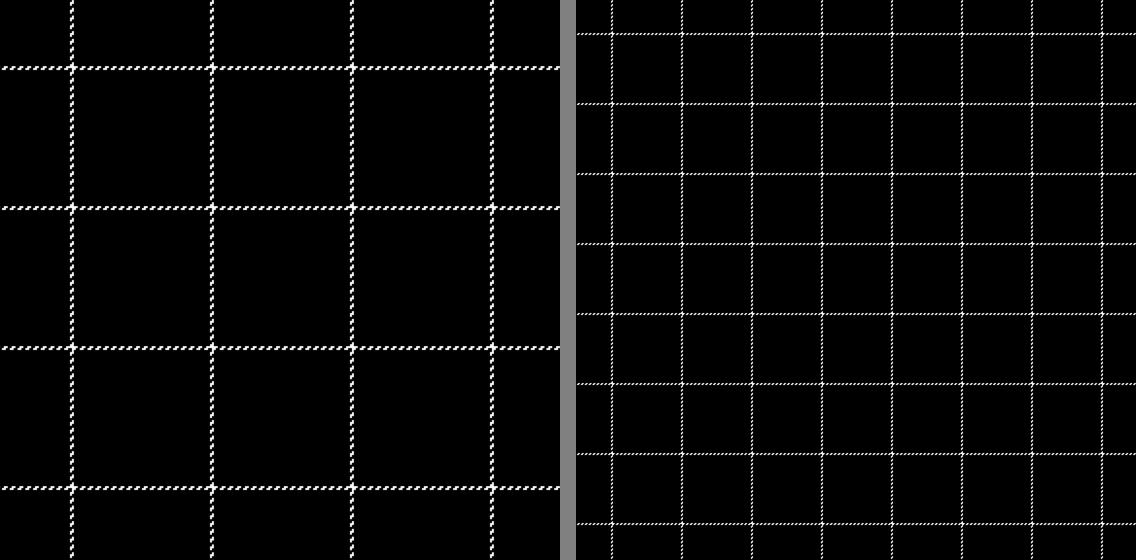
Left, the tile; right, the same tile 2 across and 2 down.
This pattern is drawn by a three.js fragment shader. Its source:

```glsl
varying vec2 vUv;

const float REPEATS = 4.0;        // grid cells across and down
const float CELL_STEPS = 72.0;    // fine steps along one cell
const float LINE_START = 36.0;    // step at which a line begins in its cell
const float LINE_STEPS = 2.0;     // line width in steps
const float DASH_PERIOD = 4.0;    // steps from one dash to the next
const float DASH_STEPS = 2.0;     // lit steps in each period
const float DASH_PHASE = 1.0;     // offset of the first dash
const float EDGE_SOFTNESS = 0.4;  // half width of an edge ramp, in steps
const vec3 GROUND_COLOR = vec3(0.0);
const vec3 THREAD_COLOR = vec3(0.985);

// Two rows of dashes, the second shifted by one step to give a slant
float dashedLine(float along, float across) {
  float row = across - LINE_START;
  float inLine = step(-0.5, row) * step(row, LINE_STEPS - 0.5);
  float phase = mod(along - DASH_PHASE - row + 0.5, DASH_PERIOD);
  return inLine * step(phase, DASH_STEPS);
}

// Solid step that joins the arms where two lines cross
float crossing(vec2 cell) {
  vec2 away = abs(cell - LINE_START - 1.0);
  return step(max(away.x, away.y), 0.5);
}

// Coverage of one step of the wrapping grid
float stitch(vec2 index) {
  vec2 cell = floor(mod(index + 0.5, CELL_STEPS));
  float lines = max(dashedLine(cell.x, cell.y), dashedLine(cell.y, cell.x));
  return max(lines, crossing(cell));
}

void main() {
  // Blend the four nearest steps with a softened edge
  vec2 p = vUv * REPEATS * CELL_STEPS - 0.5;
  vec2 index = floor(p);
  vec2 blend = smoothstep(0.5 - EDGE_SOFTNESS, 0.5 + EDGE_SOFTNESS, p - index);

  float lower = mix(stitch(index), stitch(index + vec2(1.0, 0.0)), blend.x);
  float upper = mix(stitch(index + vec2(0.0, 1.0)), stitch(index + 1.0), blend.x);
  float coverage = mix(lower, upper, blend.y);

  gl_FragColor = vec4(mix(GROUND_COLOR, THREAD_COLOR, coverage), 1.0);
}
```
